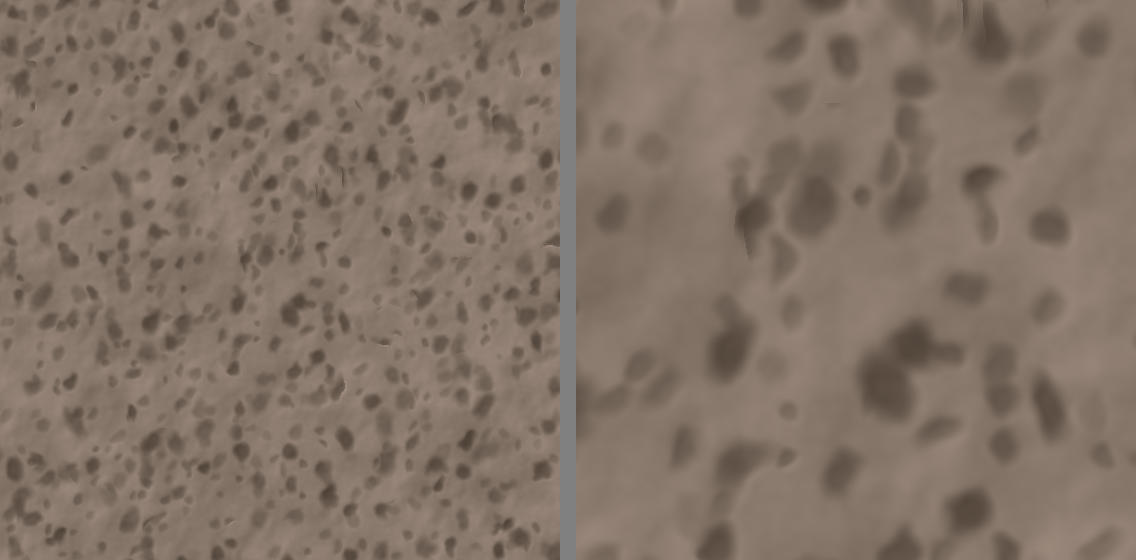
Left, the full canvas; right, a detail of the centre.
Write a WebGL 2 fragment shader that draws this texture.

```glsl
#version 300 es
precision highp float;

uniform vec2 u_resolution;
out vec4 fragColor;

// Integer hash: three random values per lattice cell
vec3 hash3(vec2 cell, int seed) {
    uvec3 v = uvec3(ivec3(ivec2(cell), seed) + 4096);
    v = v * 1664525u + 1013904223u;
    v.x += v.y * v.z;
    v.y += v.z * v.x;
    v.z += v.x * v.y;
    v ^= v >> 16u;
    v.x += v.y * v.z;
    v.y += v.z * v.x;
    v.z += v.x * v.y;
    return vec3(v >> 8u) / 16777216.0;
}

float noise(vec2 p, int seed) {
    vec2 i = floor(p), f = fract(p);
    f = f * f * f * (f * (f * 6.0 - 15.0) + 10.0);
    float bottom = mix(hash3(i, seed).x, hash3(i + vec2(1, 0), seed).x, f.x);
    float top = mix(hash3(i + vec2(0, 1), seed).x, hash3(i + vec2(1, 1), seed).x, f.x);
    return mix(bottom, top, f.y);
}

// Scattered oval hollows, leaning upward to the right
float pits(vec2 p, float scale, float coverage, int seed) {
    vec2 q = p * scale, cell = floor(q);
    float solid = 1.0;
    for (int y = -1; y <= 1; y++) {
        for (int x = -1; x <= 1; x++) {
            vec2 id = cell + vec2(x, y);
            vec3 place = hash3(id, seed);
            vec3 form = hash3(id, seed + 1);
            vec3 kind = hash3(id, seed + 2);
            vec2 d = q - id - mix(vec2(0.12), vec2(0.88), place.xy);
            float angle = mix(0.5, 2.0, place.z);
            vec2 axis = vec2(cos(angle), sin(angle));
            d = vec2(dot(d, axis) * mix(0.55, 1.0, form.x), dot(d, vec2(-axis.y, axis.x)));
            float radius = mix(0.19, 0.34, form.y);
            float hollow = 1.0 - smoothstep(radius * 0.4, radius * 1.35, length(d));
            solid *= 1.0 - hollow * mix(0.4, 1.0, form.z) * step(kind.x, coverage);
        }
    }
    return 1.0 - solid;
}

float pitDepth(vec2 p) {
    // Uneven outlines
    vec2 warp = vec2(noise(p * 45.0, 11), noise(p * 45.0, 12)) - 0.5;
    vec2 ripple = vec2(noise(p * 95.0, 14), noise(p * 95.0, 15)) - 0.5;
    p += warp * 0.009 + ripple * 0.003;
    float crowding = noise(p * 6.0, 13) - 0.5;
    float large = pits(p, 20.0, 0.68 + 0.4 * crowding, 20);
    float small = pits(p, 32.0, 0.45 + 0.4 * crowding, 30);
    return 1.0 - (1.0 - large) * (1.0 - 0.6 * small);
}

// Lumps and grain drawn out along the diagonal
float grain(vec2 p) {
    vec2 q = vec2(dot(p, vec2(0.5, 0.866)) * 0.75, dot(p, vec2(-0.866, 0.5)));
    return 1.6 * noise(q * 32.0, 41) + 0.9 * noise(q * 62.0, 42) + 0.25 * noise(p * 120.0, 43);
}

void main() {
    vec2 p = gl_FragCoord.xy / min(u_resolution.x, u_resolution.y);

    // Relief lit from the upper left
    vec2 toLight = vec2(-0.0035, 0.0035);
    float lumps = grain(p - toLight) - grain(p + toLight);
    float walls = pitDepth(p + toLight) - pitDepth(p - toLight);

    // Broad mottling and shaded hollows
    float tone = 0.86 + 0.15 * lumps + 0.16 * walls;
    tone += 0.16 * (noise(p * 6.0, 51) - 0.5) + 0.22 * (noise(p * 24.0, 52) - 0.5);
    tone -= 0.72 * pitDepth(p);
    tone += 0.04 * (noise(p * 170.0, 53) - 0.5);

    vec3 stone = mix(vec3(0.31, 0.26, 0.22), vec3(0.575, 0.508, 0.457), clamp(tone, 0.0, 1.15));
    fragColor = vec4(stone, 1.0);
}
```
